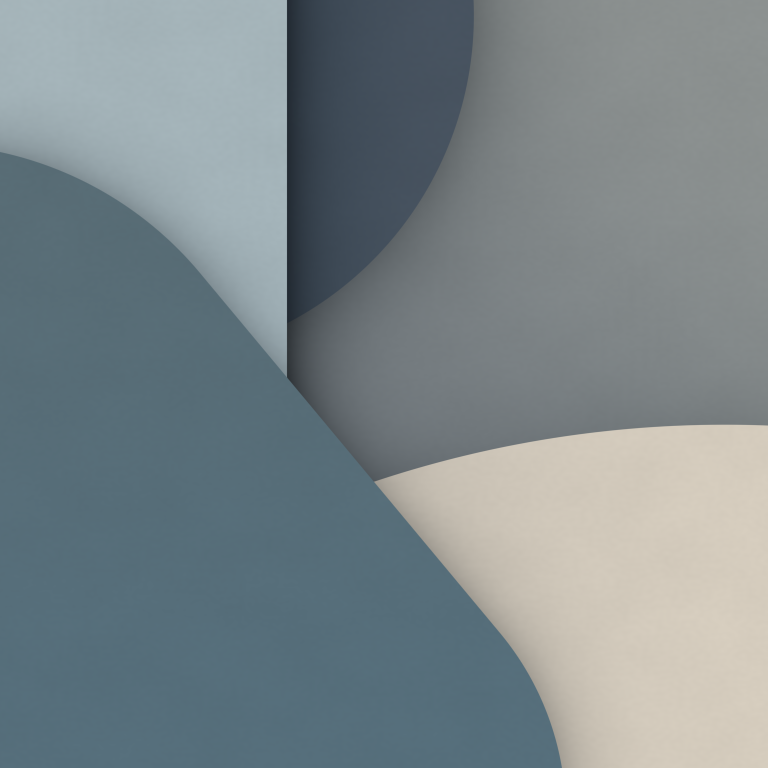
This background is drawn by a WebGL 1 fragment shader. Its source:

```glsl
precision highp float;
// Overlapping matte paper shapes in slate, navy, grey and cream with soft shadows.

uniform vec2 u_resolution;

#define PANEL_EDGE 0.3737
#define NAVY_DISC vec3(0.165, 0.980, 0.452)
#define CREAM_DISC vec3(0.944, -0.997, 1.444)
#define HILL_TOP vec2(0.2604, 0.6445)
#define HILL_FOOT vec2(0.6510, 0.1758)
#define HILL_RADII vec2(0.467, 0.370)
#define MOTTLE 0.030
#define GRAIN 0.012

vec2 hashGradient(vec2 cell) {
  float h = fract(sin(dot(cell, vec2(127.1, 311.7))) * 43758.5);
  return vec2(cos(6.2832 * h), sin(6.2832 * h));
}

float gradientNoise(vec2 p) {
  vec2 i = floor(p), f = fract(p);
  vec2 u = f * f * f * (f * (f * 6.0 - 15.0) + 10.0);
  float a = dot(hashGradient(i), f);
  float b = dot(hashGradient(i + vec2(1, 0)), f - vec2(1, 0));
  float c = dot(hashGradient(i + vec2(0, 1)), f - vec2(0, 1));
  float d = dot(hashGradient(i + vec2(1, 1)), f - vec2(1, 1));
  return mix(mix(a, b, u.x), mix(c, d, u.x), u.y);
}

float fbm(vec2 p) {
  float sum = 0.0, amp = 0.5;
  for (int k = 0; k < 4; k++) {
    sum += amp * gradientNoise(p);
    p = p * 2.03 + vec2(17.3, 9.1);
    amp *= 0.55;
  }
  return sum;
}

float discDistance(vec2 p, vec3 disc) {
  return length(p - disc.xy) - disc.z;
}

// A straight slope that runs tangentially into a round arc at each end.
float hillDistance(vec2 p) {
  vec2 along = normalize(HILL_FOOT - HILL_TOP);
  vec2 normal = vec2(-along.y, along.x);
  vec2 topCenter = HILL_TOP - HILL_RADII.x * normal;
  vec2 footCenter = HILL_FOOT - HILL_RADII.y * normal;
  if (dot(p - topCenter, along) < 0.0) return length(p - topCenter) - HILL_RADII.x;
  if (dot(p - footCenter, along) > 0.0) return length(p - footCenter) - HILL_RADII.y;
  return dot(p - HILL_TOP, normal);
}

// Darkens the layers below by a fading shadow, then lays the shape on top.
vec3 layer(vec3 below, vec3 fill, float d, float strength, float spread) {
  float shadow = strength * exp(-max(d, 0.0) / spread);
  float pixel = 1.0 / min(u_resolution.x, u_resolution.y);
  float cover = 1.0 - smoothstep(-0.7 * pixel, 0.7 * pixel, d);
  return mix(below * (1.0 - shadow * vec3(1.0, 0.97, 0.94)), fill, cover);
}

void main() {
  vec2 p = gl_FragCoord.xy / u_resolution;

  // Paper colours with slow gradients
  vec3 grey = mix(vec3(0.455, 0.485, 0.505), vec3(0.548, 0.568, 0.565),
                  smoothstep(0.75, 1.9, p.x + p.y));
  vec3 cream = mix(vec3(0.795, 0.765, 0.715), vec3(0.835, 0.800, 0.742),
                   smoothstep(0.5, 1.0, p.x));
  vec3 navy = mix(vec3(0.250, 0.300, 0.350), vec3(0.280, 0.325, 0.375),
                  smoothstep(0.38, 0.60, p.x));
  vec3 paleBlue = mix(vec3(0.640, 0.710, 0.740), vec3(0.645, 0.705, 0.725), p.y);
  vec3 slate = mix(vec3(0.335, 0.432, 0.482), vec3(0.345, 0.425, 0.460),
                   smoothstep(0.0, 0.8, p.y));

  // Stack from back to front
  vec3 color = layer(grey, cream, discDistance(p, CREAM_DISC), 0.10, 0.060);
  color = layer(color, navy, discDistance(p, NAVY_DISC), 0.25, 0.055);
  color = layer(color, paleBlue, p.x - PANEL_EDGE, 0.48, 0.032);
  color = layer(color, slate, hillDistance(p), 0.22, 0.032);

  // Soft mottling and fine fibre grain
  float mottle = fbm(p * vec2(9.0, 13.0));
  float grain = gradientNoise(p * vec2(110.0, 150.0));
  color *= 1.0 + MOTTLE * mottle + GRAIN * grain;

  gl_FragColor = vec4(color, 1.0);
}
```
